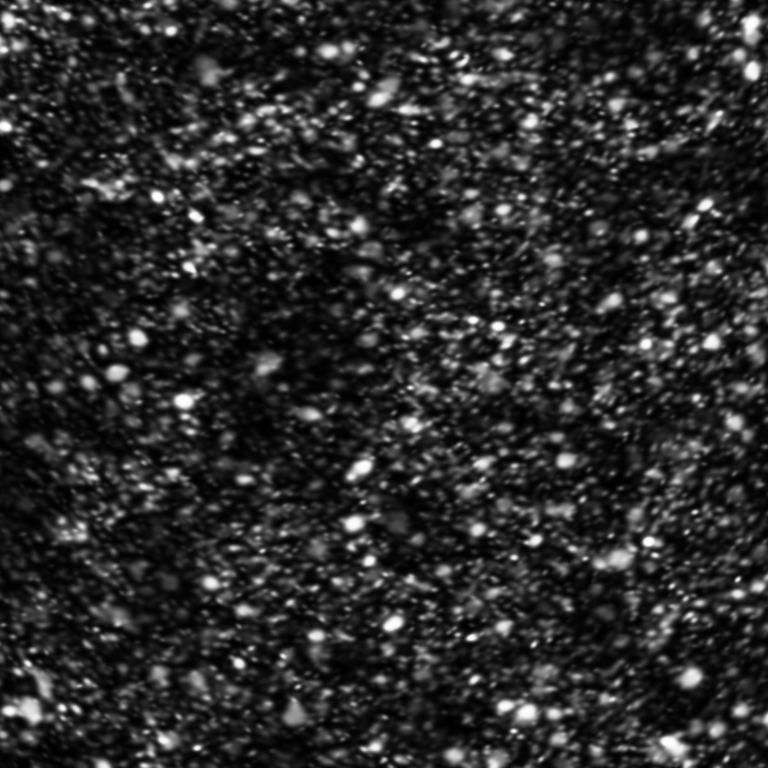
A Shadertoy shader for this texture:

```glsl
// Soft pale grains scattered over black, like a blurred granular surface.
// Three jittered grids of tilted elliptical blobs (fine, medium, coarse) are
// summed, and slow noise gathers them into brighter and darker patches.

vec3 hash3(vec2 p) {
    vec3 q = fract(p.xyx * vec3(0.1031, 0.1030, 0.0973));
    q += dot(q, q.yxz + 33.33);
    return fract((q.xxy + q.yxx) * q.zyx);
}

float valueNoise(vec2 p) {
    vec2 cell = floor(p), f = fract(p);
    f = f * f * (3.0 - 2.0 * f);
    float low = mix(hash3(cell).x, hash3(cell + vec2(1, 0)).x, f.x);
    float high = mix(hash3(cell + vec2(0, 1)).x, hash3(cell + vec2(1, 1)).x, f.x);
    return mix(low, high, f.y);
}

// Sum of blobs on a grid; radius is in cells, flatness steepens the rims.
// Brightness falls off exponentially above the base value.
float grains(vec2 uv, float cells, vec2 radius, float presence,
             float flatness, float base, float spread) {
    vec2 p = uv * cells;
    vec2 home = floor(p);
    float total = 0.0;
    for (int j = -2; j <= 2; j++) {
        for (int i = -2; i <= 2; i++) {
            vec2 cell = home + vec2(i, j);
            vec3 place = hash3(cell + cells + 17.0);
            vec3 look = hash3(cell + 3.0 * cells + 251.0);
            if (place.z > presence) continue;
            vec2 center = cell + place.xy;

            // Tilt drifts from falling on the left to rising on the right
            float tilt = 0.9 * (center.x / cells - 0.45) + 1.1 * (look.x - 0.5);
            float c = cos(tilt), s = sin(tilt);
            vec2 d = mat2(c, -s, s, c) * (p - center);
            d /= radius * mix(0.7, 1.25, look.y);

            float brightness = base - spread * log(1.0 - 0.995 * look.z);
            total += brightness * exp(-pow(dot(d, d) + 1e-5, flatness));
        }
    }
    return total;
}

void mainImage(out vec4 fragColor, in vec2 fragCoord) {
    vec2 uv = fragCoord / iResolution.y;

    // Slow patches, wider than tall
    float cloud = 0.6 * valueNoise(uv * vec2(9.0, 13.0) + 4.0)
                + 0.4 * valueNoise(uv * vec2(21.0, 29.0) + 40.0);
    float patchLight = mix(0.4, 1.6, smoothstep(0.15, 0.85, cloud));

    float fine = grains(uv, 112.0, vec2(0.67, 0.45), 1.0, 1.0, 0.0, 0.14);
    float medium = grains(uv, 58.0, vec2(0.56, 0.43), 0.14, 1.25, 0.12, 0.28);
    float coarse = grains(uv, 25.0, vec2(0.36, 0.28), 0.07, 1.8, 0.2, 0.25);

    float light = patchLight * (fine + medium) + coarse;

    // Soft shoulder keeps the brightest grains just below white
    light /= pow(1.0 + pow(light, 6.0), 1.0 / 6.0);
    fragColor = vec4(vec3(light), 1.0);
}
```
